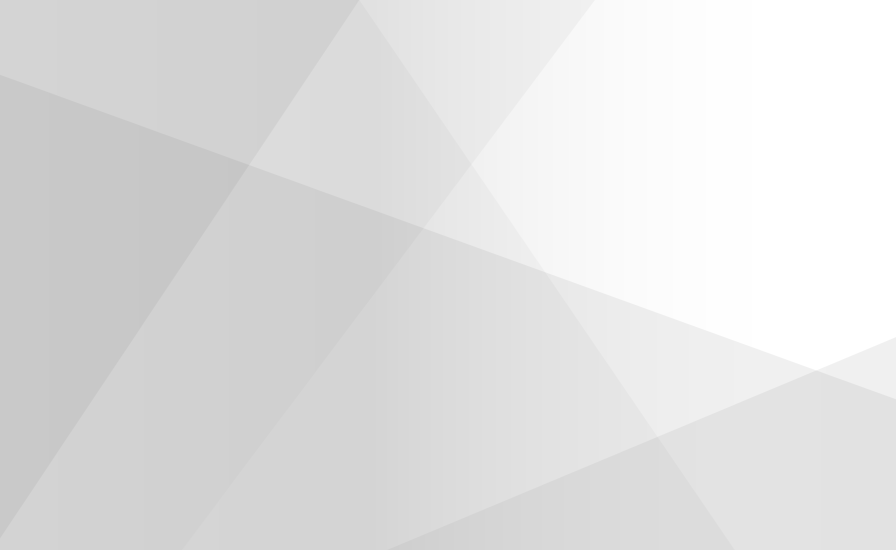
Give the GLSL for this background, as a Shadertoy shader.

```glsl
// Soft grey backdrop: a horizontal gradient from pale grey to white, darkened by
// five translucent half-planes whose straight edges cross the canvas.
// Each half-plane multiplies the tone beneath it, so overlaps grow darker.

// Backdrop gradient, positions as fractions of the canvas width
const float GREY_TONE  = 0.906;
const float WHITE_TONE = 1.0;
const float FADE_START = 0.417;
const float FADE_END   = 0.911;

// Veil edges: start xy and end xy as fractions of the canvas;
// the side to the left of the direction of travel is shaded
const vec4 STEEP_EDGE   = vec4(0.000, 0.021, 0.401, 1.000);
const vec4 FALLING_EDGE = vec4(1.000, 0.274, 0.000, 0.864);
const vec4 MIDDLE_EDGE  = vec4(0.203, 0.000, 0.664, 1.000);
const vec4 LEANING_EDGE = vec4(0.820, 0.000, 0.401, 1.000);
const vec4 CORNER_EDGE  = vec4(1.000, 0.387, 0.432, 0.000);

// Veil opacities at the left and right borders of the canvas
const vec2 STEEP_OPACITY   = vec2(0.048, 0.048);
const vec2 FALLING_OPACITY = vec2(0.052, 0.059);
const vec2 MIDDLE_OPACITY  = vec2(0.008, 0.050);
const vec2 LEANING_OPACITY = vec2(0.028, 0.028);
const vec2 CORNER_OPACITY  = vec2(0.020, 0.060);

// Smooth coverage of the half-plane left of an edge
float halfPlane(vec2 p, vec4 edge) {
    vec2 along = edge.zw - edge.xy;
    vec2 normal = vec2(-along.y, along.x);
    float side = dot(p - edge.xy, normal);
    float pixelSpan = length(normal / iResolution.xy);
    return smoothstep(-0.7, 0.7, side / pixelSpan);
}

// Fraction of light that passes one veil
float veil(vec2 p, vec4 edge, vec2 opacity) {
    return 1.0 - halfPlane(p, edge) * mix(opacity.x, opacity.y, p.x);
}

void mainImage(out vec4 fragColor, in vec2 fragCoord) {
    vec2 p = fragCoord / iResolution.xy;

    // Gradient that eases out into white
    float remaining = 1.0 - clamp((p.x - FADE_START) / (FADE_END - FADE_START), 0.0, 1.0);
    float tone = mix(WHITE_TONE, GREY_TONE, remaining * remaining);

    // Overlapping veils
    tone *= veil(p, STEEP_EDGE, STEEP_OPACITY);
    tone *= veil(p, FALLING_EDGE, FALLING_OPACITY);
    tone *= veil(p, MIDDLE_EDGE, MIDDLE_OPACITY);
    tone *= veil(p, LEANING_EDGE, LEANING_OPACITY);
    tone *= veil(p, CORNER_EDGE, CORNER_OPACITY);

    fragColor = vec4(vec3(tone), 1.0);
}
```
